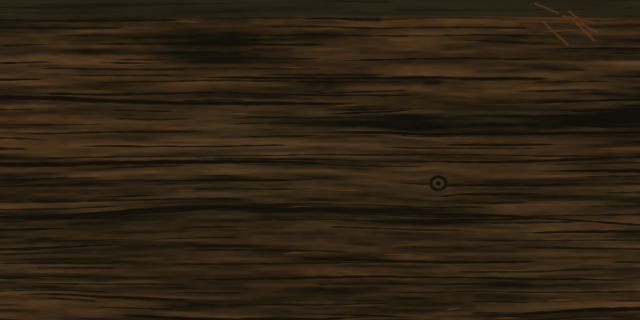
Write a WebGL 1 fragment shader that draws this texture.

```glsl
precision highp float;
// Dark weathered timber with horizontal grain, tapering cracks and a knot.
// Stretched value noise sets the grain tone; rows of wobbling lines whose
// width comes from noise form the cracks; small segments add splinters.

uniform vec2 u_resolution;

float hash(vec2 p) {
  vec3 q = fract(p.xyx * 0.1031);
  q += dot(q, q.yzx + 33.33);
  return fract((q.x + q.y) * q.z);
}

float noise(vec2 p) {
  vec2 cell = floor(p), f = fract(p);
  f = f * f * (3.0 - 2.0 * f);
  float low = mix(hash(cell), hash(cell + vec2(1.0, 0.0)), f.x);
  float high = mix(hash(cell + vec2(0.0, 1.0)), hash(cell + 1.0), f.x);
  return mix(low, high, f.y);
}

// Rows of cracks that open and close along their length.
float cracks(vec2 p, float rows, float rate, float halfWidth) {
  float s = p.y * rows, cover = 0.0;
  float ragged = 0.003 * (noise(p * vec2(35.0, 90.0)) - 0.5);
  for (int j = -1; j <= 1; j++) {
    float row = floor(s) + float(j);
    float drift = noise(vec2(p.x * 1.4 + rows, row * 7.0 + 3.0)) - 0.5;
    float center = row + 0.5 + 0.5 * drift + 0.6 * (hash(vec2(row, rows)) - 0.5);
    float open = smoothstep(0.48, 0.95, noise(vec2(p.x * rate, row * 5.0 + rows)));
    float w = halfWidth * open;
    float d = abs(abs(s - center) / rows + ragged);
    float line = 1.0 - smoothstep(w * 0.3, w + 0.0035, d);
    cover = max(cover, line * smoothstep(0.0, 0.2, open));
  }
  return cover;
}

float segment(vec2 p, vec2 a, vec2 along) {
  vec2 d = p - a;
  return length(d - along * clamp(dot(d, along) / dot(along, along), 0.0, 1.0));
}

// Sparse short slivers lying along the grain.
float slivers(vec2 p) {
  vec2 grid = p * vec2(6.0, 36.0), cell = floor(grid);
  vec2 d = fract(grid) - 0.5;
  float size = 0.15 + 0.3 * hash(cell + 9.0);
  d.y += d.x * (hash(cell + 4.0) - 0.5);
  float shape = 1.0 - smoothstep(0.4, 1.0, length(d / vec2(size, 0.13)));
  return shape * step(0.93, hash(cell + 17.0));
}

void main() {
  vec2 uv = gl_FragCoord.xy / u_resolution.y;
  float px = 1.0 / u_resolution.y;

  // Bend the grain gently, and around the knot
  vec2 p = uv;
  p.y += 0.022 * (noise(uv * vec2(1.3, 3.0)) - 0.5);
  p.y += 0.007 * (noise(uv * vec2(6.0, 14.0)) - 0.5);
  vec2 toKnot = uv - vec2(1.37, 0.427);
  float r = length(toKnot * vec2(1.0, 1.15));
  p.y -= 0.6 * toKnot.y * exp(-r * r * 500.0);

  // Grain tone, from wide patches down to fine fibres
  float tone = 0.51;
  tone += 0.40 * (noise(p * vec2(1.5, 9.0) + 5.0) - 0.5);
  tone += 0.58 * (noise(p * vec2(3.0, 52.0) + 21.0) - 0.5);
  tone += 0.46 * (noise(p * vec2(7.0, 105.0) + 43.0) - 0.5);
  tone += 0.16 * (noise(p * vec2(30.0, 120.0) + 71.0) - 0.5);
  tone += 0.08 * smoothstep(0.25, 0.5, uv.y) - 0.04;

  // Dark mossy band across the right half
  float bandCenter = 0.615 + 0.012 * uv.x;
  float band = 1.0 - smoothstep(0.012, 0.042, abs(p.y - bandCenter));
  band *= smoothstep(0.45, 1.3, uv.x);
  tone -= band * (0.15 + 0.4 * noise(p * vec2(4.0, 60.0)));

  // Weathered strip along the top
  float strip = smoothstep(0.93, 0.95, p.y);
  tone = mix(tone, 0.36 + 0.3 * (tone - 0.5), strip);

  // Cracks, from long seams to hairlines
  float gap = cracks(p, 8.0, 1.5, 0.008);
  gap = max(gap, 0.9 * cracks(p, 19.0, 2.6, 0.004));
  gap = max(gap, 0.7 * cracks(p, 41.0, 4.5, 0.002));
  float seam = 1.0 - smoothstep(0.002, 0.007, abs(p.y - 0.592));
  gap = max(gap * (1.0 - 0.5 * strip), seam * smoothstep(0.8, 1.2, uv.x));

  // Dark hollow, drawn out along the grain
  vec2 hollow = (uv - vec2(1.36, 0.743)) / vec2(0.05, 0.014);
  gap = max(gap, 0.9 * (1.0 - smoothstep(0.3, 1.2, length(hollow) + 0.5 * noise(uv * 60.0))));

  // Knot rings
  float rings = 0.35 + 0.3 * cos(r * 290.0 + 2.6) + 0.2 * (noise(uv * 90.0) - 0.5);
  tone = mix(tone, rings, 1.0 - smoothstep(0.026, 0.034, r));
  gap *= smoothstep(0.02, 0.035, r);
  gap = max(gap, 1.0 - smoothstep(0.004, 0.009, r));

  tone = mix(clamp(tone, 0.0, 1.05), 0.02, gap);
  vec3 wood = mix(vec3(0.065, 0.060, 0.035), vec3(0.335, 0.222, 0.115), tone);
  float grey = max(0.8 * strip, 0.35 * noise(p * vec2(1.2, 5.0) + 90.0));
  wood = mix(wood, dot(wood, vec3(0.4, 0.5, 0.1)) * vec3(1.12, 1.0, 0.62), max(grey, 0.7 * band));

  // Pale slivers, a torn lath and loose splinters
  float pale = 0.6 * slivers(p) * (1.0 - gap);
  float lath = 1.0 - smoothstep(0.006, 0.011, abs(p.y - 0.937 + 0.006 * (uv.x - 1.2)));
  pale = max(pale, 0.65 * lath * smoothstep(1.18, 1.2, uv.x) * (0.4 + 0.6 * noise(p * vec2(8.0, 130.0))));
  for (int i = 0; i < 6; i++) {
    float k = float(i);
    vec2 start = vec2(1.45 + 0.35 * hash(vec2(k, 2.0)), 0.93 + 0.07 * hash(vec2(k, 5.0)));
    float angle = -0.1 - 0.7 * hash(vec2(k, 8.0));
    vec2 along = (0.05 + 0.08 * hash(vec2(k, 11.0))) * vec2(cos(angle), sin(angle));
    pale = max(pale, 0.7 * (1.0 - smoothstep(0.001, 0.003 + px, segment(uv, start, along))));
  }
  wood = mix(wood, vec3(0.36, 0.22, 0.11), pale);

  gl_FragColor = vec4(wood, 1.0);
}
```
